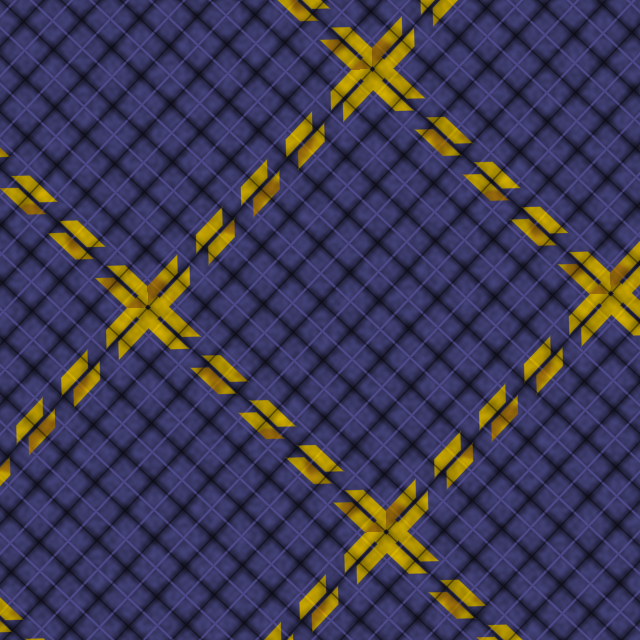
Write a WebGL 1 fragment shader that draws this pattern.

```glsl
precision highp float;

uniform vec2 u_resolution;

// Layout, as fractions of the canvas
const float TILE_SIZE = 0.5117;
const vec2 TILE_ORIGIN = vec2(0.582, 0.892);
const vec2 AXIS_U = vec2(0.728, -0.686);
const vec2 AXIS_V = vec2(-0.686, -0.728);

// Quilting, as fractions of a quilt cell
const float CELLS_PER_TILE = 8.0;
const float SEAM_HALF = 0.018;
const float THREAD_HALF = 0.028;
const float GROOVE_REACH = 0.19;

// Dashes, as fractions of a tile
const float DASH_PERIOD = 0.2;
const float DASH_LENGTH = 0.117;
const float DASH_START = 0.0214;
const float STRIP_INNER = 0.006;
const float STRIP_OUTER = 0.0455;
const float CROSS_REACH = 0.065;

// Surface variation, in noise cells per tile
const float MOTTLE_CELLS = 48.0;
const float CLOUD_CELLS = 20.0;
const float WEAR_CELLS = 11.0;

const vec3 CLOTH = vec3(0.235, 0.232, 0.425);
const vec3 THREAD = vec3(0.325, 0.305, 0.58);
const vec3 GOLD = vec3(0.72, 0.60, 0.005);
const vec3 RUST = vec3(0.56, 0.39, 0.045);

vec2 gradientAt(vec2 cell, float period) {
  vec2 k = mod(cell, period);
  float h = fract(sin(dot(k, vec2(127.1, 311.7)) + period) * 43758.5);
  return vec2(cos(6.2832 * h), sin(6.2832 * h));
}

// Gradient noise that wraps with the tile
float tileNoise(vec2 q, float period) {
  vec2 p = q * period;
  vec2 i = floor(p);
  vec2 f = p - i;
  vec2 w = f * f * f * (f * (f * 6.0 - 15.0) + 10.0);
  float a = dot(gradientAt(i, period), f);
  float b = dot(gradientAt(i + vec2(1.0, 0.0), period), f - vec2(1.0, 0.0));
  float c = dot(gradientAt(i + vec2(0.0, 1.0), period), f - vec2(0.0, 1.0));
  float d = dot(gradientAt(i + vec2(1.0), period), f - vec2(1.0));
  return mix(mix(a, b, w.x), mix(c, d, w.x), w.y);
}

// Pair of slanted strips, joined near the crossing
float dashDistance(float along, float across) {
  float slant = across > 0.0 ? STRIP_OUTER - across : -STRIP_INNER - across;
  float x = along - slant - DASH_START - 0.5 * DASH_LENGTH;
  float phase = mod(x + 0.5 * DASH_PERIOD, DASH_PERIOD) - 0.5 * DASH_PERIOD;
  float ends = 0.707 * (abs(phase) - 0.5 * DASH_LENGTH);
  float span = min(ends, abs(along) - CROSS_REACH);
  float sides = max(abs(across) - STRIP_OUTER, STRIP_INNER - abs(across));
  return max(span, sides);
}

// +1 on the strip that weathers most, -1 on the cleaner one
float wornSide(vec2 c) {
  if (abs(c.x) > abs(c.y)) return sign(c.y);
  if (abs(c.y) > DASH_PERIOD) return sign(c.x);
  return c.y < 0.0 ? -sign(c.x) : -1.0;
}

float lineMask(float dist, float halfWidth, float blur) {
  return 1.0 - smoothstep(halfWidth - blur, halfWidth + blur, dist);
}

void main() {
  float side = min(u_resolution.x, u_resolution.y);
  vec2 p = gl_FragCoord.xy / side - TILE_ORIGIN;
  vec2 q = vec2(dot(p, AXIS_U), dot(p, AXIS_V)) / TILE_SIZE;
  vec2 c = q - floor(q + 0.5);
  float pixel = 1.0 / (side * TILE_SIZE);
  float cellBlur = 0.8 * pixel * CELLS_PER_TILE;

  // Quilt relief
  vec2 seam = abs(fract(q * CELLS_PER_TILE + 0.5) - 0.5);
  vec2 groove = smoothstep(vec2(0.0), vec2(GROOVE_REACH), seam);
  vec2 shoulder = smoothstep(vec2(0.0), vec2(0.12), 0.5 - seam);
  float shade = mix(0.6, 1.0, groove.x) * mix(0.6, 1.0, groove.y);
  shade *= mix(0.88, 1.0, shoulder.x) * mix(0.88, 1.0, shoulder.y);
  float seamLine = lineMask(min(seam.x, seam.y), SEAM_HALF, cellBlur);
  float threadLine = lineMask(0.5 - max(seam.x, seam.y), THREAD_HALF, cellBlur);

  // Cloth mottling
  float mottle = tileNoise(q, MOTTLE_CELLS);
  float cloud = tileNoise(q, CLOUD_CELLS);
  float grain = 1.0 + 0.22 * mottle + 0.12 * cloud;
  vec3 cloth = CLOTH * grain * shade;
  cloth = mix(cloth, THREAD * (0.9 + 0.1 * shade), 0.85 * threadLine);
  cloth *= 1.0 - 0.4 * seamLine;

  // Weathered gold
  float wear = tileNoise(q + 0.37, WEAR_CELLS) + 0.18 * wornSide(c);
  vec3 gold = mix(GOLD, RUST, smoothstep(0.08, 0.36, wear));
  gold *= (1.0 + 0.12 * mottle + 0.16 * cloud) * mix(1.0, shade, 0.45);
  gold *= 1.0 + 0.14 * threadLine - 0.45 * seamLine;

  float dash = min(dashDistance(c.x, c.y), dashDistance(c.y, -c.x));
  float cover = lineMask(dash, 0.0, 0.8 * pixel);
  gl_FragColor = vec4(mix(cloth, gold, cover), 1.0);
}
```
